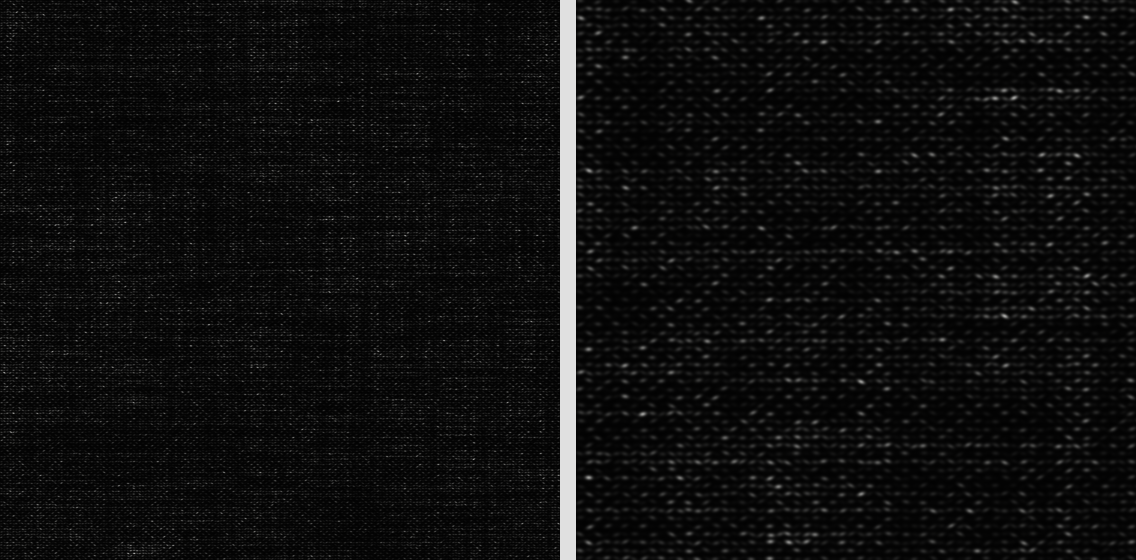
Left, the full canvas; right, a detail of the centre.
Give the GLSL for this texture, as a three.js fragment shader.

```glsl
// Black plain-weave cloth with staggered grey glints and uneven threads.
varying vec2 vUv;

const vec2 THREADS = vec2(186.0, 208.0);     // threads across and down
const vec2 GLINT_SIZE = vec2(0.275, 0.19);   // glint spread, in thread pitches
const vec3 CLOTH_COLOR = vec3(0.01);
const vec3 GLINT_COLOR = vec3(0.186, 0.186, 0.183);
const float UNDER_LEVEL = 0.36;              // glint on the sunken crossings
const float GLINT_JITTER = 0.22;             // displacement, in thread pitches
const float GLINT_TILT = 0.7;                // range of random slope
const float WEFT_STREAK = 22.0;              // streak length, in crossings
const float WARP_STREAK = 40.0;
const float PATCH_SIZE = 40.0;               // broad wear, in crossings

float hash(vec2 p) {
  vec3 q = fract(vec3(p.xyx) * 0.1031);
  q += dot(q, q.yzx + 33.33);
  return fract((q.x + q.y) * q.z);
}

float noise(vec2 p) {
  vec2 i = floor(p);
  vec2 f = fract(p);
  f = f * f * (3.0 - 2.0 * f);
  float low = mix(hash(i), hash(i + vec2(1.0, 0.0)), f.x);
  float high = mix(hash(i + vec2(0.0, 1.0)), hash(i + 1.0), f.x);
  return mix(low, high, f.y);
}

// Brightness of one crossing from its parity, threads, wear and chance
float crossingLevel(vec2 cell) {
  float raised = 1.0 - mod(cell.x + cell.y, 2.0);
  float weft = noise(vec2(cell.x / WEFT_STREAK, cell.y * 7.0 + 300.0));
  float warp = noise(vec2(cell.x * 7.0 + 500.0, cell.y / WARP_STREAK));
  float wear = noise(cell / PATCH_SIZE + 40.0);
  float chance = hash(cell + 17.0);
  float sparkle = 0.4 + 0.75 * chance + 0.8 * pow(chance, 8.0);
  float under = UNDER_LEVEL * (0.3 + 1.7 * weft * weft);
  float threads = (0.6 + 0.8 * weft) * (0.58 + 0.84 * warp);
  return mix(under, 1.0, raised) * threads * (0.76 + 0.48 * wear) * sparkle;
}

void main() {
  vec2 position = vUv * THREADS;
  vec2 center = floor(position);
  float light = 0.0;

  // Sum soft glints from the neighbouring crossings
  for (int y = -1; y <= 1; y++) {
    for (int x = -1; x <= 1; x++) {
      vec2 cell = center + vec2(float(x), float(y));
      vec2 jitter = vec2(hash(cell + 71.0), hash(cell + 133.0)) - 0.5;
      vec2 offset = position - cell - 0.5 - jitter * GLINT_JITTER;
      offset.y += offset.x * (hash(cell + 211.0) - 0.5) * GLINT_TILT;
      vec2 d = offset / GLINT_SIZE;
      light += crossingLevel(cell) * exp(-0.5 * dot(d, d));
    }
  }

  // Fine fibre grain in the dark cloth
  float grain = 0.6 + 0.8 * noise(position * 1.3 + 90.0);
  gl_FragColor = vec4(CLOTH_COLOR * grain + GLINT_COLOR * light, 1.0);
}
```
